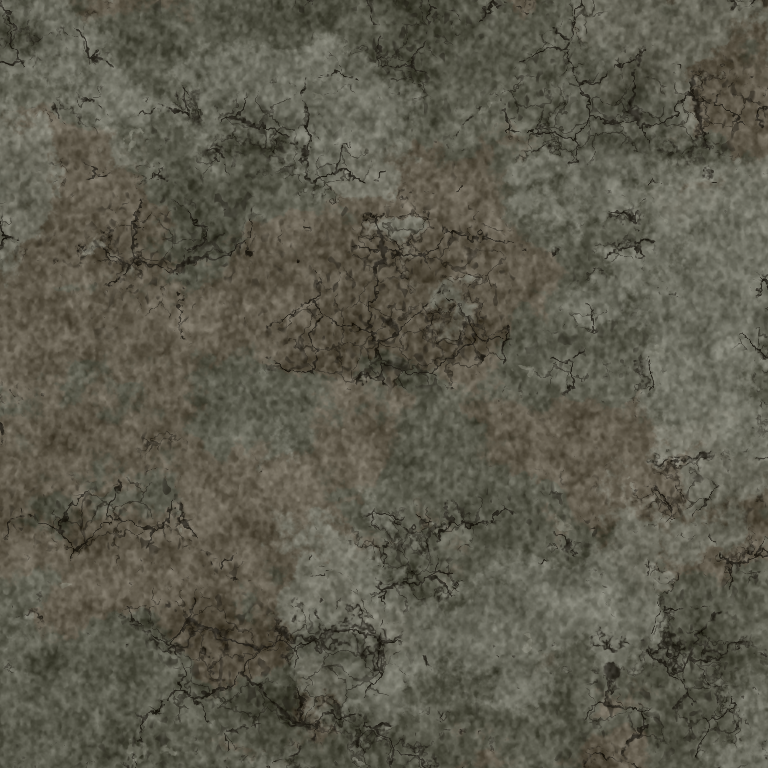
Give the GLSL for this texture, as a WebGL 1 fragment shader.

```glsl
precision highp float;
uniform vec2 u_resolution;

const vec3 OLIVE = vec3(0.360, 0.361, 0.309);
const vec3 BROWN = vec3(0.384, 0.354, 0.297);
const vec3 PALE = vec3(0.442, 0.443, 0.394);
const vec3 SOOT = vec3(0.125, 0.112, 0.085);
const vec3 CHALK = vec3(0.540, 0.540, 0.485);

vec3 hash3(vec2 p) {
  vec3 q = fract(p.xyx * vec3(0.1031, 0.1030, 0.0973));
  q += dot(q, q.yxz + 33.33);
  return fract((q.xxy + q.yzz) * q.zyx);
}

// Smooth cellular noise: random values blended around jittered points.
float cellBlend(vec2 p) {
  vec2 cell = floor(p), local = fract(p);
  float sum = 0.0, total = 0.03;
  for (int y = -1; y <= 1; y++) {
    for (int x = -1; x <= 1; x++) {
      vec2 g = vec2(float(x), float(y));
      vec3 h = hash3(cell + g);
      vec2 d = g + 0.15 + 0.7 * h.xy - local;
      float w = max(0.0, 1.0 - dot(d, d) / 1.32);
      w *= w;
      sum += w * (h.z - 0.5);
      total += w;
    }
  }
  return 0.5 + sum / total;
}

float layered(vec2 p, float gain) {
  float sum = 0.0, amp = 0.5;
  for (int i = 0; i < 5; i++) {
    sum += amp * (cellBlend(p) - 0.5);
    p = p * 2.07 + 17.3;
    amp *= gain;
  }
  return 0.5 + sum;
}

// Gap between the two nearest points: zero along cell borders.
float cellBorder(vec2 p) {
  vec2 cell = floor(p), local = fract(p);
  float near = 9.0, next = 9.0;
  for (int y = -1; y <= 1; y++) {
    for (int x = -1; x <= 1; x++) {
      vec2 g = vec2(float(x), float(y));
      float d = length(g + hash3(cell + g).xy - local);
      next = min(next, max(near, d));
      near = min(near, d);
    }
  }
  return next - near;
}

float crackLine(vec2 p, float scale, float width) {
  float gap = cellBorder(p * scale) / scale;
  return 1.0 - smoothstep(0.2 * width, width, gap);
}

float band(float y, float center, float halfWidth) {
  float d = (y - center) / halfWidth;
  return exp(-d * d);
}

// Sparse ragged spots; share is the fraction of cells that hold one.
float chips(vec2 p, float scale, float share, float radius) {
  vec2 q = p * scale;
  vec3 h = hash3(floor(q) + 91.0);
  vec2 d = fract(q) - 0.35 - 0.3 * h.xy;
  float size = radius * (0.5 + 0.5 * h.y);
  return step(h.z, share) * (1.0 - smoothstep(0.5 * size, size, length(d * vec2(0.8, 1.1))));
}

void main() {
  vec2 uv = gl_FragCoord.xy / u_resolution.y;
  vec2 bend = vec2(layered(uv * 20.0 + 3.0, 0.65), layered(uv * 20.0 + 41.0, 0.65)) - 0.5;
  vec2 p = uv + 0.075 * bend;
  float mottle = layered(uv * 26.0 + 8.0, 0.75) - 0.5;
  float wear = layered(uv * vec2(7.0, 10.0) + 63.0, 0.6);

  // Exposed brown ground and flaking pale plaster with torn edges
  float ground = layered(p * vec2(5.0, 7.0) + 12.0, 0.5) + 0.09 * band(uv.y, 0.37, 0.20) - 0.065;
  float plaster = layered(p * vec2(5.6, 6.4) + 29.0, 0.5) + 0.12 * band(uv.y, 0.68, 0.19) - 0.045;
  float pale = smoothstep(0.495, 0.545, plaster + 0.10 * mottle);
  vec3 color = mix(OLIVE, BROWN, 0.9 * smoothstep(0.50, 0.545, ground + 0.10 * mottle));
  color = mix(color, PALE, 0.85 * pale);

  // Stains, darker toward the top and bottom
  float damp = smoothstep(0.86, 0.98, uv.y + bend.x * 0.4) + smoothstep(0.22, 0.02, uv.y);
  color -= 0.022 * damp + 0.08 * smoothstep(0.54, 0.78, wear);
  color += 0.20 * mottle;

  // Horizontal seams: a pale ridge above and broken dark lines
  float ridgeY = uv.y + 0.06 * bend.y;
  float seamY = uv.y + 0.14 * bend.y;
  float broken = smoothstep(0.46, 0.58, wear + 0.6 * mottle);
  color += 0.035 * band(ridgeY, 0.826, 0.007);
  color -= 0.060 * broken * band(ridgeY, 0.810, 0.007);
  float seams = 0.75 * band(seamY, 0.17, 0.005) + 0.4 * band(seamY, 0.41, 0.003);
  color = mix(color, SOOT, broken * seams);

  // Short jagged cracks, and dark broken rims on the plaster
  vec2 jagged = uv + 0.05 * bend;
  float decay = wear + 0.5 * mottle;
  float lines = crackLine(jagged, 12.0, 0.0036) * smoothstep(0.52, 0.60, decay);
  lines += 0.6 * crackLine(jagged + 0.37, 27.0, 0.0032) * smoothstep(0.56, 0.65, decay);
  float torn = band(plaster + 0.10 * mottle, 0.495, 0.008) * smoothstep(0.48, 0.58, decay);
  color = mix(color, SOOT, min(0.85, 0.8 * lines + 0.5 * torn));

  // Chips and chalky flecks
  color = mix(color, SOOT, 0.75 * chips(p, 13.0, 0.03, 0.22));
  color = mix(color, CHALK, 0.55 * chips(p + 5.3, 20.0, 0.035, 0.25));

  // Fine mineral grain and pores
  float fine = cellBlend(uv * vec2(225.0, 190.0));
  float coarse = cellBlend(uv * vec2(110.0, 92.0) + 7.0);
  color += 0.165 * (fine - 0.5) + 0.085 * (coarse - 0.5);
  float pores = smoothstep(0.30, 0.12, cellBlend(uv * vec2(165.0, 120.0) + 33.0));
  color = mix(color, SOOT, pores * mix(0.50, 0.18, pale) * smoothstep(0.38, 0.60, wear));

  gl_FragColor = vec4(clamp(color, 0.0, 1.0), 1.0);
}
```
